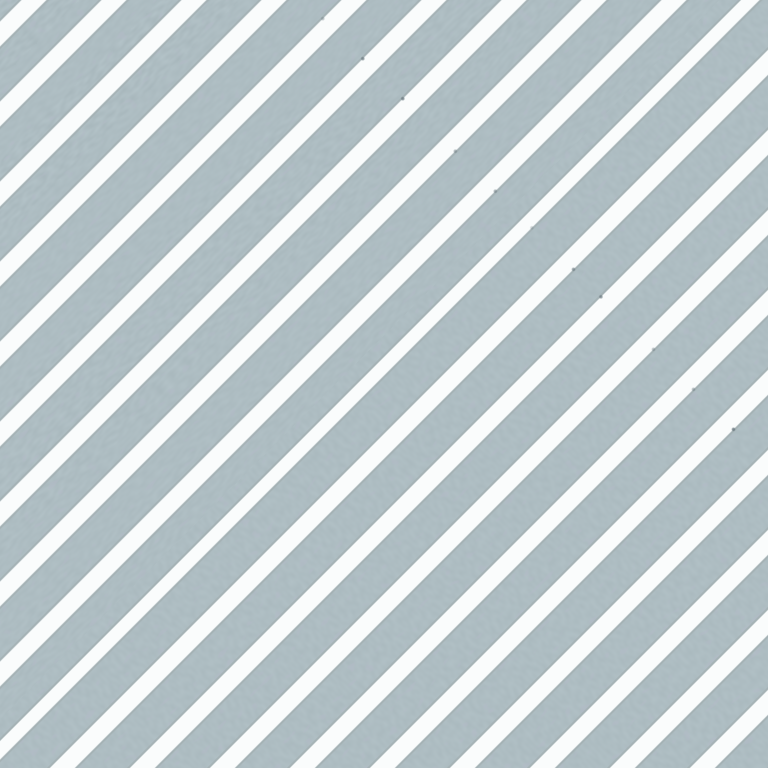
A WebGL 2 fragment shader for this pattern:

```glsl
#version 300 es
precision highp float;

uniform vec2 u_resolution;
out vec4 fragColor;

float hash(vec2 p) {
    p = fract(p * vec2(0.1031, 0.1137));
    p += dot(p, p.yx + 33.33);
    return fract((p.x + p.y) * p.x * 7.31);
}

vec2 gradientAt(vec2 cell) {
    float angle = 6.2832 * hash(cell);
    return vec2(cos(angle), sin(angle));
}

float gradientNoise(vec2 p) {
    vec2 i = floor(p), f = fract(p);
    vec2 u = f * f * f * (f * (f * 6.0 - 15.0) + 10.0);
    vec2 e = vec2(1.0, 0.0);
    float a = dot(gradientAt(i), f);
    float b = dot(gradientAt(i + e), f - e);
    float c = dot(gradientAt(i + e.yx), f - e.yx);
    float d = dot(gradientAt(i + e.xx), f - e.xx);
    return mix(mix(a, b, u.x), mix(c, d, u.x), u.y);
}

void main() {
    vec2 uv = gl_FragCoord.xy / u_resolution;
    float pixel = 1.0 / min(u_resolution.x, u_resolution.y);

    // Diagonal axes: across counts stripes from the upper left
    float across = (uv.x + 1.0 - uv.y) * 9.6;
    float along = uv.x + uv.y - 1.0;

    // The lower half is offset slightly, with one narrow stripe at the seam
    float lower = step(9.0, across);
    float shifted = across + 0.046 * lower;
    float id = floor(shifted);
    float halfWidth = id == 9.0 ? 0.116 : 0.156;
    float offset = shifted - id - 0.425;
    float edge = abs(offset) - halfWidth;
    float blur = 9.6 * max(pixel, 0.0016);

    // Faint weave: streaks above the seam, cross hatching below
    float streaks = gradientNoise(vec2(across * 14.0, along * 55.0));
    float hatch = gradientNoise(vec2(across * 7.0, along * 110.0) + 40.0);
    float strength = mix(0.4 + 0.6 * hash(vec2(id, 3.0)), 0.6, lower);
    float weave = mix(streaks, hatch, lower) * strength;
    vec3 cloth = vec3(0.68, 0.74, 0.76) + 0.035 * weave;
    float tint = gradientNoise(vec2(across * 9.0, along * 40.0) + 90.0);
    cloth = mix(cloth, vec3(0.70, 0.73, 0.78), 0.5 * smoothstep(0.25, 0.5, tint));

    // Darker rim beside each white stripe
    float rim = 1.0 - smoothstep(0.025, 0.05, edge);
    cloth = mix(cloth, vec3(0.64, 0.69, 0.70), 0.8 * rim);
    vec3 color = mix(vec3(0.98, 0.99, 0.99), cloth, smoothstep(-blur, blur, edge));

    // Small specks where one diagonal meets the stripe edges
    float side = hash(vec2(id, 11.0)) < 0.5 ? -1.0 : 1.0;
    vec2 toSpeck = vec2((offset - side * halfWidth) / 9.6, along - 0.396) * 0.707;
    float speck = 1.0 - smoothstep(0.0008, 0.0028 + pixel * 0.5, length(toSpeck));
    speck *= step(4.0, id) * step(id, 14.0) * (0.25 + 0.5 * hash(vec2(id, 23.0)));
    color = mix(color, vec3(0.36, 0.42, 0.45), speck);

    fragColor = vec4(color, 1.0);
}
```
